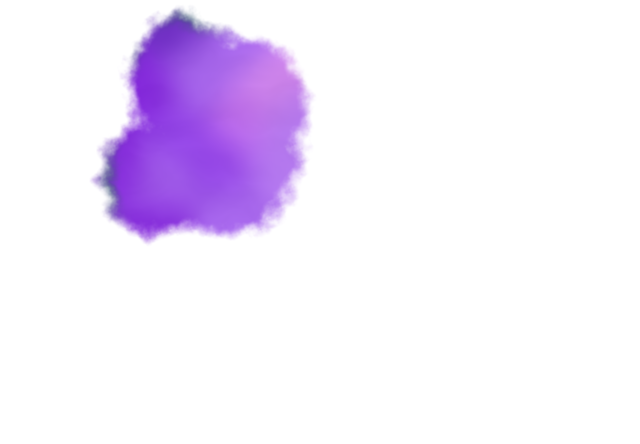
Reproduce this background procedurally as a Shadertoy shader.

```glsl
// A soft violet ink cloud with frayed, green-tinged edges on white paper.

const vec3 PAPER = vec3(1.0);
const vec3 DEEP_VIOLET = vec3(0.51, 0.15, 0.85);
const vec3 DARK_VIOLET = vec3(0.43, 0.18, 0.76);
const vec3 VIOLET = vec3(0.56, 0.25, 0.89);
const vec3 LAVENDER = vec3(0.65, 0.40, 0.92);
const vec3 LILAC = vec3(0.70, 0.47, 0.93);
const vec3 ORCHID = vec3(0.74, 0.42, 0.91);
const vec3 PINK = vec3(0.82, 0.53, 0.92);
const vec3 FRINGE_GREEN = vec3(0.20, 0.38, 0.40);

const float BLEND = 0.035;       // roundness of the joins between lobes
const float SOFTNESS = 0.023;    // half width of the faded rim
const float FRAY_SIZE = 27.0;    // fray cells per canvas height
const float FRAY_DEPTH = 0.050;  // reach of the frayed rim
const float SPOT_RADIUS = 0.072; // spread of each tint
const float WISP = 0.07;         // strength of the inner streaks

float hash(vec2 cell) {
    vec3 q = fract(vec3(cell.xyx) * 0.1031);
    q += dot(q, q.yzx + 33.33);
    return fract((q.x + q.y) * q.z);
}

float noise(vec2 p) {
    vec2 cell = floor(p);
    vec2 f = fract(p);
    f = f * f * (3.0 - 2.0 * f);
    float low = mix(hash(cell), hash(cell + vec2(1, 0)), f.x);
    float high = mix(hash(cell + vec2(0, 1)), hash(cell + vec2(1, 1)), f.x);
    return mix(low, high, f.y);
}

float fbm(vec2 p) {
    float sum = 0.0;
    float gain = 0.5;
    for (int i = 0; i < 4; i++) {
        sum += gain * noise(p);
        p = mat2(1.6, 1.2, -1.2, 1.6) * p + 7.3;
        gain *= 0.5;
    }
    return sum / 0.9375;
}

float smoothMin(float a, float b) {
    float h = max(BLEND - abs(a - b), 0.0) / BLEND;
    return min(a, b) - h * h * BLEND * 0.25;
}

float lobe(vec2 p, vec2 center, float radius) {
    return length(p - center) - radius;
}

// Signed distance to the cloud, negative inside
float cloud(vec2 p) {
    float d = lobe(p, vec2(0.412, 0.850), 0.114);
    d = smoothMin(d, lobe(p, vec2(0.419, 0.797), 0.122));
    d = smoothMin(d, lobe(p, vec2(0.540, 0.762), 0.151));
    d = smoothMin(d, lobe(p, vec2(0.357, 0.599), 0.125));
    return smoothMin(d, lobe(p, vec2(0.513, 0.635), 0.157));
}

float glow(vec2 p, vec2 center, vec2 radius) {
    vec2 q = (p - center) / radius;
    return exp(-dot(q, q));
}

// Adds a weighted colour spot; alpha gathers the weights
void tint(inout vec4 sum, vec2 p, vec2 center, vec3 color) {
    sum += vec4(color, 1.0) * (glow(p, center, vec2(SPOT_RADIUS)) + 1e-5);
}

vec3 inkColor(vec2 p) {
    vec4 sum = vec4(0.0);
    tint(sum, p, vec2(0.400, 0.945), DARK_VIOLET);
    tint(sum, p, vec2(0.325, 0.800), DEEP_VIOLET);
    tint(sum, p, vec2(0.450, 0.825), LAVENDER);
    tint(sum, p, vec2(0.530, 0.905), LAVENDER);
    tint(sum, p, vec2(0.615, 0.810), PINK);
    tint(sum, p, vec2(0.545, 0.725), ORCHID);
    tint(sum, p, vec2(0.675, 0.720), LILAC);
    tint(sum, p, vec2(0.410, 0.690), VIOLET);
    tint(sum, p, vec2(0.360, 0.590), LAVENDER);
    tint(sum, p, vec2(0.262, 0.620), DEEP_VIOLET);
    tint(sum, p, vec2(0.345, 0.490), DEEP_VIOLET);
    tint(sum, p, vec2(0.490, 0.630), VIOLET);
    tint(sum, p, vec2(0.625, 0.640), LILAC);
    tint(sum, p, vec2(0.520, 0.510), LAVENDER);
    return sum.rgb / sum.a;
}

void mainImage(out vec4 fragColor, in vec2 fragCoord) {
    vec2 p = fragCoord / iResolution.y;

    // Frayed rim
    float fray = fbm(p * FRAY_SIZE) - 0.5;
    float d = cloud(p) + fray * FRAY_DEPTH;
    float cover = smoothstep(SOFTNESS, -SOFTNESS, d);

    // Ink with broad, curved wisps
    vec2 bend = vec2(fbm(p * 5.0), fbm(p * 5.0 + 19.0)) - 0.5;
    float wisp = fbm((p + 0.2 * bend) * vec2(6.0, 13.0)) - 0.5;
    vec3 ink = inkColor(p + 0.04 * bend) + WISP * wisp;

    // Green fringe along the upper and left rims
    float fringe = glow(p, vec2(0.440, 0.965), vec2(0.070, 0.038));
    fringe += glow(p, vec2(0.247, 0.585), vec2(0.030, 0.085));
    fringe += 0.7 * glow(p, vec2(0.297, 0.890), vec2(0.022, 0.045));
    fringe = min(fringe, 1.0) * smoothstep(-0.045, 0.005, d);
    ink = mix(ink, FRINGE_GREEN, 0.85 * fringe);

    fragColor = vec4(mix(PAPER, ink, cover), 1.0);
}
```
